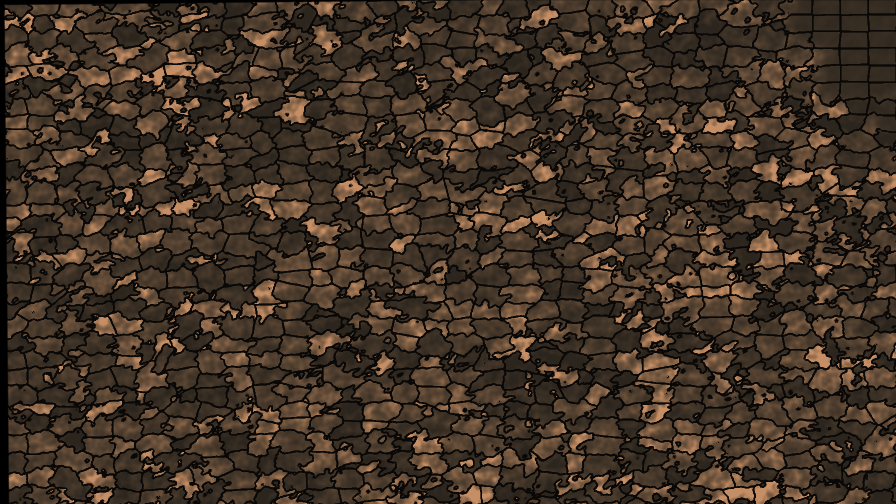
This texture is drawn by a Shadertoy shader. Its source:

```glsl
// Cracked brown mosaic: a loose grid of cells whose borders are frayed by noise.
// Each point joins the cell that is near both in place and in tone, which leaves
// ragged edges and small islands; dark lines run wherever the owner changes.

const vec2  CELL_SIZE    = vec2(0.0556, 0.0335);
const vec2  CELL_JITTER  = vec2(0.40, 0.50);
const float TONE_PULL    = 0.85;    // how far tone can outweigh distance
const float TONE_SPREAD  = 1.6;
const float FRAY_SCALE   = 24.0;
const float LINE_RADIUS  = 0.0026;
const float MOTTLE       = 0.42;
const vec2  CALM_CORNER  = vec2(0.19, 0.25);
const float CALM_TONE    = 0.17;

const vec3 LINE_COLOR = vec3(0.035, 0.030, 0.024);
const vec3 DARK_EARTH = vec3(0.170, 0.145, 0.115);
const vec3 WARM_EARTH = vec3(0.390, 0.300, 0.220);
const vec3 TAN_GLOW   = vec3(0.270, 0.180, 0.120);

vec3 hash3(vec2 p) {
    vec3 q = fract(vec3(p.xyx) * vec3(0.1031, 0.1030, 0.0973));
    q += dot(q, q.yxz + 33.33);
    return fract((q.xxy + q.yzz) * q.zyx);
}

float cornerDot(vec2 cell, vec2 offset) {
    float angle = 6.2832 * hash3(cell + 71.0).x;
    return dot(vec2(cos(angle), sin(angle)), offset);
}

float gradientNoise(vec2 p) {
    vec2 i = floor(p), f = fract(p);
    vec2 u = f * f * f * (f * (f * 6.0 - 15.0) + 10.0);
    vec2 e = vec2(1.0, 0.0);
    float low  = mix(cornerDot(i, f), cornerDot(i + e.xy, f - e.xy), u.x);
    float high = mix(cornerDot(i + e.yx, f - e.yx), cornerDot(i + e.xx, f - e.xx), u.x);
    return mix(low, high, u.y);
}

// Turns and stretches the plane so that patches lean up to the right.
vec2 lean(vec2 p) {
    return mat2(0.90, -0.43, 0.43, 0.90) * p * vec2(0.75, 1.15);
}

float frayTone(vec2 p) {
    vec2 q = lean(p) * FRAY_SCALE;
    return gradientNoise(q)
         + 0.65 * gradientNoise(q * 2.0 + 17.3)
         + 0.55 * gradientNoise(q * 4.0 + 41.7);
}

// Zero in the calm upper right corner, near one elsewhere.
float roughness(vec2 p, float aspect) {
    vec2 fromCorner = (vec2(aspect, 1.0) - p) / CALM_CORNER;
    float edge = length(fromCorner) + 0.4 * gradientNoise(p * 14.0);
    return smoothstep(0.8, 1.15, edge);
}

// Grid index of the cell owning p (xy) and its tone from 0 to 1 (z).
vec3 findOwner(vec2 p, float rough) {
    vec2 q = p / CELL_SIZE, base = floor(q);
    float tone = TONE_SPREAD * frayTone(p);
    float pull = TONE_PULL * rough * (1.0 + 0.9 * gradientNoise(p * 9.0));
    float best = 1e5;
    vec3 owner = vec3(0.0);
    for (int y = -1; y <= 1; y++)
    for (int x = -1; x <= 1; x++) {
        vec2 cell = base + vec2(x, y);
        vec3 rnd = hash3(cell + 5.0);
        vec2 center = cell + 0.5 + CELL_JITTER * (rnd.xy - 0.5) * mix(0.2, 1.0, rough);
        float toneGap = tone - (1.5 * rnd.z - 0.75);
        float d = dot(q - center, q - center) + pull * toneGap * toneGap;
        if (d < best) {
            best = d;
            owner = vec3(cell, rnd.z);
        }
    }
    return owner;
}

// Share of a small ring around p that belongs to other cells.
float borderShare(vec2 p, vec2 owner, float rough) {
    float others = 0.0;
    for (int i = 0; i < 8; i++) {
        float angle = 0.7854 * (float(i) + 0.5);
        vec2 q = p + LINE_RADIUS * vec2(cos(angle), sin(angle));
        vec2 gap = abs(findOwner(q, rough).xy - owner);
        others += step(0.5, gap.x + gap.y);
    }
    return others / 8.0;
}

vec3 earthRamp(float t) {
    return mix(DARK_EARTH, WARM_EARTH, t) + TAN_GLOW * t * t * t * t;
}

void mainImage(out vec4 fragColor, in vec2 fragCoord) {
    vec2 p = fragCoord / iResolution.y;
    float aspect = iResolution.x / iResolution.y;
    float rough = roughness(p, aspect);
    vec3 owner = findOwner(p, rough);

    // Cell tone with soft mottling inside
    float mottle = gradientNoise(lean(p) * 38.0 + 9.0) + 0.6 * gradientNoise(p * 85.0);
    float tone = owner.z + MOTTLE * mottle + 0.2 * gradientNoise(p * 5.0);
    tone = mix(CALM_TONE + 0.12 * mottle, tone, rough);
    vec3 color = earthRamp(clamp(tone, 0.0, 1.08));

    // Dark lines between cells
    float line = smoothstep(0.0, 0.42, borderShare(p, owner.xy, rough));
    color = mix(color, LINE_COLOR, line);

    // Narrow black wedges along the left and top edges
    float soft = 1.0 / iResolution.y;
    float left = p.x - mix(0.018, 0.009, p.y);
    float top = 1.0 - p.y - 0.010 * max(0.0, 1.0 - 1.8 * p.x / aspect);
    color *= smoothstep(-soft, soft, min(left, top));

    fragColor = vec4(color, 1.0);
}
```
